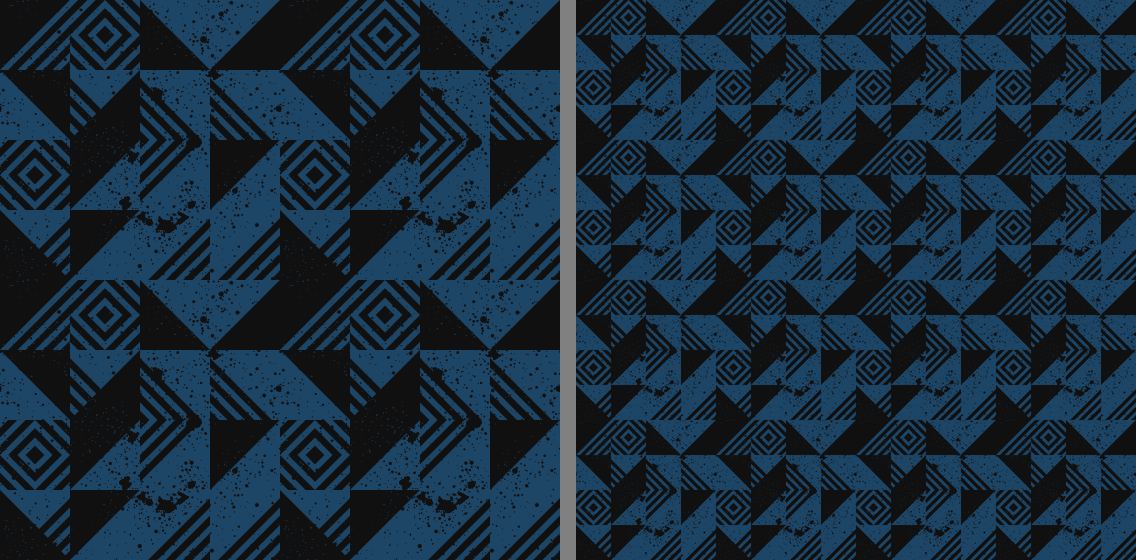
Left: one tile. Right: repeated 2 by 2.
This pattern is drawn by a Shadertoy shader. Its source:

```glsl
const float REPEATS = 2.0;         // pattern periods across and down
const int   TILES = 4;             // tiles per period
const float STRIPES = 4.0;         // stripes per half tile
const float STRIPE_DUTY = 0.46;    // blue share of a stripe
const int   SUBSAMPLES = 4;        // per axis, for tile edges
const float FLECK_CHANCE = 0.5;
const vec3  INK = vec3(0.063, 0.063, 0.063);
const vec3  BLUE = vec3(0.11, 0.27, 0.40);
const float TAU = 6.2832;

// Digits: mirrored, upper fill, lower fill; rows run from the top.
// Fills: 0 ink, 1 blue, 2 stripes, 3 half blue and half stripes, 4 diamonds
const int LAYOUT[16] = int[16](
      2, 44, 110,  10,
    101, 30, 112, 112,
     44,  1,  21,   1,
    130,  1,  12,  12);

// Ink blots: centre and radius within one period
const vec3 BLOTS[14] = vec3[14](
    vec3(0.594, 0.193, 0.028), vec3(0.690, 0.492, 0.023),
    vec3(0.443, 0.276, 0.020), vec3(0.560, 0.660, 0.022),
    vec3(0.469, 0.440, 0.019), vec3(0.768, 0.732, 0.018),
    vec3(0.727, 0.859, 0.012), vec3(0.995, 0.612, 0.011),
    vec3(0.839, 0.318, 0.010), vec3(0.508, 0.227, 0.015),
    vec3(0.682, 0.270, 0.015), vec3(0.651, 0.219, 0.017),
    vec3(0.534, 0.206, 0.014), vec3(0.790, 0.950, 0.009));

vec3 hash3(vec2 p) {
    vec3 q = fract(p.xyx * vec3(0.1031, 0.1030, 0.0973));
    q += dot(q, q.yxz + 33.33);
    return fract((q.xxy + q.yzz) * q.zyx);
}

float stripes(float u) {
    return step(fract(u * STRIPES), STRIPE_DUTY);
}

// Blue amount of the flat geometry at p, in periods
float tilePattern(vec2 p) {
    vec2 grid = fract(p) * float(TILES);
    ivec2 cell = min(ivec2(grid), TILES - 1);
    vec2 q = grid - vec2(cell);
    int code = LAYOUT[(TILES - 1 - cell.y) * TILES + cell.x];
    if (code >= 100) q.x = 1.0 - q.x;
    int fill = q.y > q.x ? (code / 10) % 10 : code % 10;

    if (fill < 2) return float(fill);
    if (fill == 2) return stripes(abs(q.x - q.y));
    if (fill == 3) return q.x + q.y > 1.0 ? 1.0 : stripes(1.0 - q.x - q.y);
    vec2 r = abs(q - 0.5);
    return stripes(1.0 - r.x - r.y);
}

// Wrapping cellular dots; maxRadius is in cells
float specks(vec2 p, float cells, float chance, float maxRadius, float pixel) {
    vec2 g = p * cells;
    vec2 base = floor(g);
    float coverage = 0.0;
    for (int y = -1; y <= 1; y++)
    for (int x = -1; x <= 1; x++) {
        vec2 cell = base + vec2(x, y);
        vec3 h = hash3(mod(cell, cells) + cells * 1.7);
        if (h.z >= chance) continue;
        float t = 1.0 - h.z / chance;
        float radius = maxRadius * mix(0.25, 1.0, t * t);
        float gap = radius - length(g - cell - h.xy);
        coverage = max(coverage, clamp(0.5 + gap / (pixel * cells), 0.0, 1.0));
    }
    return coverage;
}

// Wrapping layered sines, about -1 to 1
float ripple(vec2 p) {
    return 0.45 * sin(TAU * dot(p, vec2(17, 11)) + 2.0 * sin(TAU * 13.0 * p.y))
         + 0.35 * sin(TAU * dot(p, vec2(-23, 31)) + 1.0)
         + 0.20 * sin(TAU * dot(p, vec2(47, 37)) + 2.0 * sin(TAU * 29.0 * p.x));
}

// Signed distance to the nearest blot; large blots have ragged rims
float blotDistance(vec2 p) {
    float nearest = 1.0;
    float rag = ripple(p);
    for (int i = 0; i < BLOTS.length(); i++) {
        vec3 blot = BLOTS[i];
        vec2 d = p - blot.xy;
        d -= round(d);
        float roughness = 0.012 * smoothstep(0.012, 0.018, blot.z);
        nearest = min(nearest, length(d) - blot.z + rag * roughness);
    }
    return nearest;
}

void mainImage(out vec4 fragColor, in vec2 fragCoord) {
    vec2 p = fract(REPEATS * fragCoord / iResolution.xy);
    float pixel = REPEATS / iResolution.y;

    // Supersampled geometry
    float blue = 0.0;
    for (int i = 0; i < SUBSAMPLES * SUBSAMPLES; i++) {
        vec2 sub = (vec2(i % SUBSAMPLES, i / SUBSAMPLES) + 0.5) / float(SUBSAMPLES) - 0.5;
        blue += tilePattern(REPEATS * (fragCoord + sub) / iResolution.xy);
    }
    blue /= float(SUBSAMPLES * SUBSAMPLES);

    // Ink wear on blue: fine and coarse dots, blots and their spatter
    float blot = blotDistance(p);
    float wear = max(specks(p, 24.0, 0.40, 0.18, pixel),
                     specks(p, 48.0, 0.45, 0.19, pixel));
    float spatter = 0.8 * exp(-28.0 * max(blot, 0.0));
    wear = max(wear, specks(p, 80.0, spatter, 0.42, pixel));
    wear = max(wear, clamp(0.5 - blot / pixel, 0.0, 1.0));

    // Patchy blue flecks on ink
    float patches = sin(TAU * (2.0 * p.x + p.y) + 0.6)
                  + sin(TAU * (p.x - 3.0 * p.y) + 2.1)
                  + 0.6 * sin(TAU * (4.0 * p.x + 3.0 * p.y));
    float fleckChance = FLECK_CHANCE * smoothstep(-0.6, 1.8, patches);
    float flecks = specks(p, 72.0, fleckChance, 0.19, pixel);
    flecks *= smoothstep(0.0, 0.02, blot);

    float amount = mix(0.8 * flecks, 1.0 - wear, blue);
    fragColor = vec4(mix(INK, BLUE, amount), 1.0);
}
```
